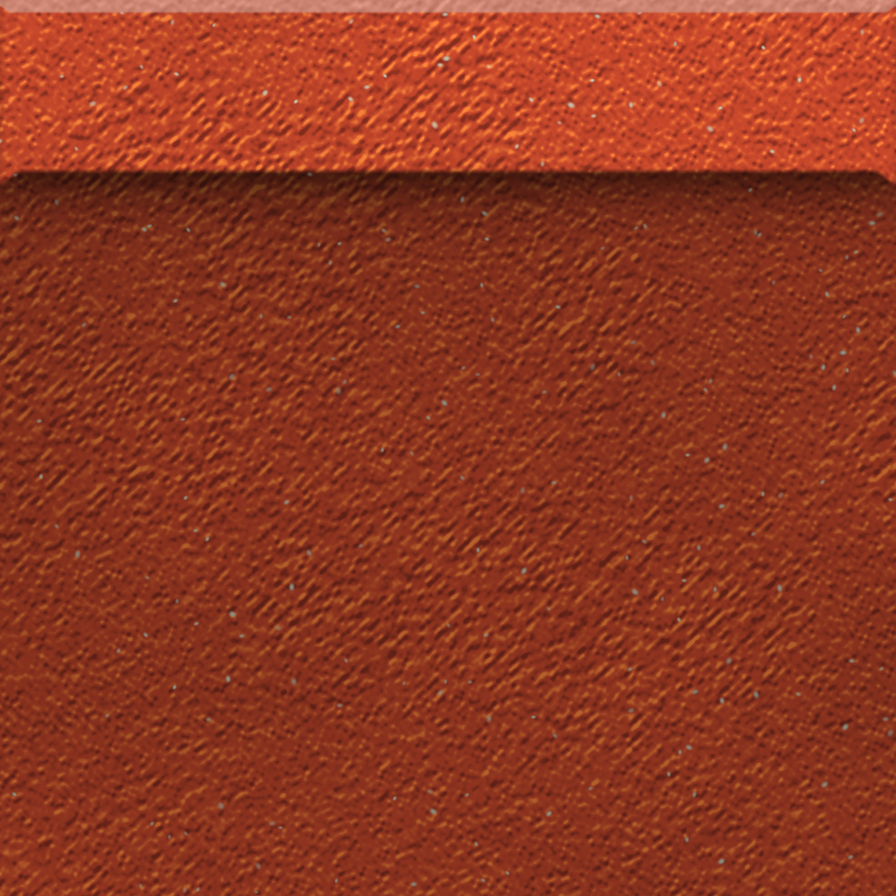
This texture is drawn by a three.js fragment shader. Its source:

```glsl
// Rust-red woven felt with a bright raised band along the top, a pale upper rim
// and a soft shadow below it. Grain is embossed value noise, rotated and slightly
// stretched; pale flecks are scattered one per cell of a jittered grid.
#define BAND_BOTTOM 0.810
#define RIM_BOTTOM 0.986
#define BAND_GAIN 1.40
#define SHADOW_DEPTH 0.54
#define SHADOW_REACH 0.034
#define GRAIN_SCALE 205.0
#define FIBRE_STRETCH 0.48
#define GRAIN_CONTRAST 0.95
#define FLECK_CELLS 42.0
#define FLECK_CHANCE 0.12

varying vec2 vUv;

float hash(vec2 p) {
  vec3 q = fract(p.xyx * 0.1031);
  q += dot(q, q.yzx + 33.33);
  return fract((q.x + q.y) * q.z);
}

float noise(vec2 p) {
  vec2 i = floor(p), f = fract(p);
  f = f * f * (3.0 - 2.0 * f);
  return mix(mix(hash(i), hash(i + vec2(1.0, 0.0)), f.x),
             mix(hash(i + vec2(0.0, 1.0)), hash(i + 1.0), f.x), f.y);
}

mat2 rotation(float a) {
  float c = cos(a), s = sin(a);
  return mat2(c, -s, s, c);
}

// Difference of two nearby samples: lit relief without broad blotches
float emboss(vec2 q) {
  return noise(q) - noise(q + vec2(0.25, 1.0));
}

// Diagonal fibres mixed with rounder grain, centred on 0.5
float feltGrain(vec2 p) {
  vec2 along = rotation(0.76) * p * GRAIN_SCALE;
  float fibre = emboss(along * vec2(FIBRE_STRETCH, 1.0) + 400.0);
  float grain = emboss(rotation(0.45) * p * GRAIN_SCALE * 0.95 + 700.0);
  float patches = smoothstep(0.2, 0.8, noise(p * 6.0 + 20.0));
  float relief = mix(grain, fibre, 0.3 + 0.45 * patches);
  float fine = noise(p * GRAIN_SCALE * 1.2 + 90.0) - 0.5;
  float broad = noise(p * 32.0 + 50.0) - 0.5;
  return 0.5 + GRAIN_CONTRAST * (relief + 0.25 * fine) * (0.85 + 0.3 * patches)
       + 0.12 * broad;
}

// Coverage of small soft flecks, including those of neighbouring cells
float flecks(vec2 p) {
  vec2 cell = floor(p * FLECK_CELLS);
  float cover = 0.0;
  for (int j = -1; j <= 1; j++) {
    for (int i = -1; i <= 1; i++) {
      vec2 id = cell + vec2(float(i), float(j)) + 10.0;
      float present = step(hash(id + 71.0), FLECK_CHANCE);
      vec2 center = (id - 10.0 + vec2(hash(id + 13.0), hash(id + 37.0))) / FLECK_CELLS;
      vec2 d = rotation(6.283 * hash(id + 5.0)) * (p - center);
      float size = mix(0.0030, 0.0050, pow(hash(id + 91.0), 2.0));
      float r = length(d * vec2(0.85, 1.2)) / size;
      cover = max(cover, present * (1.0 - smoothstep(0.1, 1.1, r))
                         * mix(0.5, 1.0, hash(id + 23.0)));
    }
  }
  return cover;
}

void main() {
  vec2 p = vUv;
  float side = min(p.x, 1.0 - p.x);

  // Felt colour from dark hollows to orange fibre tips
  float tone = feltGrain(p);
  vec3 color = mix(vec3(0.37, 0.125, 0.085), vec3(0.545, 0.195, 0.118),
                   smoothstep(-0.05, 0.52, tone));
  color = mix(color, vec3(0.70, 0.37, 0.16), smoothstep(0.50, 1.12, tone));
  color *= 1.0 + 0.10 * (noise(p * 4.0 + 8.0) - 0.5);

  // Raised band with lowered, bevelled ends
  float edge = BAND_BOTTOM - 0.013 * (1.0 - smoothstep(0.0, 0.024, side));
  float band = smoothstep(edge - 0.005, edge + 0.003, p.y);
  float below = max(edge - p.y, 0.0);
  float falloff = exp(-pow(below / SHADOW_REACH, 1.3));
  float shadow = SHADOW_DEPTH * falloff * mix(0.65, 1.0, smoothstep(0.0, 0.03, side));
  shadow += 0.09 * exp(-below / 0.10) * (1.0 - falloff);
  color *= mix(1.0 - shadow, BAND_GAIN, band);
  color *= 1.0 - 0.10 * band * (1.0 - smoothstep(0.0, 0.008, side));

  // Flecks keep part of the surrounding light
  vec3 fleckColor = vec3(0.55, 0.59, 0.53) * mix(1.0 - 0.6 * shadow, 1.4, band);
  color = mix(color, fleckColor, flecks(p));

  // Pale rim, mitred at the corners
  float rimEdge = RIM_BOTTOM + 0.007 * (1.0 - smoothstep(0.0, 0.012, side));
  float rim = smoothstep(rimEdge - 0.002, rimEdge + 0.002, p.y);
  vec3 rimColor = vec3(0.80, 0.53, 0.46) + 0.12 * (tone - 0.5);
  color = mix(color, rimColor, rim * 0.97);

  gl_FragColor = vec4(clamp(color, 0.0, 1.0), 1.0);
}
```
